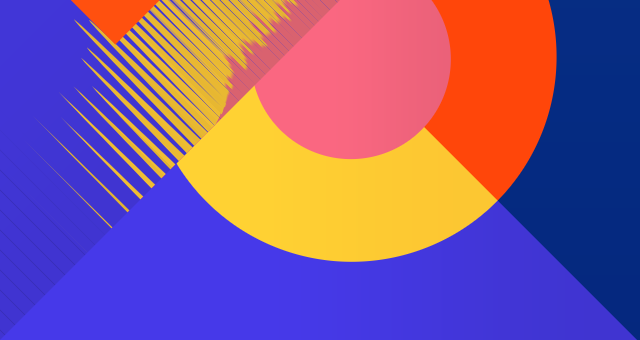
A WebGL 2 fragment shader for this background:

```glsl
#version 300 es
precision highp float;

uniform vec2 u_resolution;
out vec4 outColor;

// Lengths are in canvas heights
#define DISC_CENTER vec2(1.034, 0.833)
#define DISC_RADIUS 0.603
#define CORE_CENTER vec2(1.032, 0.826)
#define CORE_RADIUS 0.294
#define RIGHT_SEAM 1.874
#define WEDGE_SIDE 0.208
#define WEDGE_BASE 0.530
#define STREAK_RATE 18.5
#define STREAK_CROWDING 14.0
#define STREAK_LENGTH 0.53
#define PINK_REACH 0.17

const vec3 VIOLET = vec3(0.275, 0.225, 0.915);
const vec3 DEEP_VIOLET = vec3(0.250, 0.205, 0.820);
const vec3 NAVY = vec3(0.020, 0.165, 0.505);
const vec3 YELLOW = vec3(1.000, 0.825, 0.200);
const vec3 AMBER = vec3(0.990, 0.780, 0.195);
const vec3 ORANGE = vec3(1.000, 0.275, 0.040);
const vec3 PINK = vec3(0.980, 0.405, 0.505);
const vec3 OCHRE = vec3(0.915, 0.725, 0.195);
const vec3 ROSE = vec3(0.850, 0.385, 0.435);
const vec3 MAUVE = vec3(0.680, 0.530, 0.500);

float hash(float n) {
  return fract(sin(n * 91.345) * 4758.54);
}

// Coverage of the negative side of a distance
float fill(float dist, float pixel) {
  return clamp(0.5 - dist / pixel, 0.0, 1.0);
}

// Coverage of a band, kept faint when thinner than a pixel
float band(float offset, float halfWidth, float pixel) {
  float faint = clamp(2.0 * halfWidth / pixel, 0.0, 1.0);
  return fill(abs(offset) - halfWidth, pixel) * faint;
}

// Tapered strands rising from the left seam; away is measured off the seam
vec3 streaks(float along, float away, float pixel) {
  vec3 color = mix(DEEP_VIOLET, VIOLET, 0.25 * smoothstep(0.1, 0.9, away));

  // Faint dark hairlines at the sparse end
  float hair = along * 17.0;
  float sparse = 1.0 - smoothstep(-0.55, -0.3, along);
  color *= 1.0 - 0.18 * sparse * band(fract(hair) - 0.5, 0.025, 17.0 * pixel);

  // Cells crowd together towards the upper right
  float s = max(along, -0.6);
  float phase = STREAK_RATE * s + STREAK_CROWDING * s * s + 0.18;
  float rate = STREAK_RATE + 2.0 * STREAK_CROWDING * s;
  float id = floor(phase);
  float density = pow(smoothstep(-0.55, 0.4, s), 1.5);
  float reach = STREAK_LENGTH + 0.9 * max(s, 0.0) + 0.14 * (hash(id) - 0.5);
  float taper = clamp(1.0 - away / reach, 0.0, 1.0);
  float halfWidth = 0.54 * density * mix(taper, sqrt(taper), density);
  float strand = band(fract(phase) - 0.5, halfWidth, rate * pixel);

  // Fine fibres vary the tint and the ragged pink edge
  float fibre = phase * 2.3;
  float tone = hash(floor(fibre) + 40.0);
  float pinkEnd = PINK_REACH * smoothstep(0.25, 0.6, s) * (0.55 + 0.9 * tone);
  vec3 tint = OCHRE * (0.97 + 0.06 * tone);
  float dull = step(0.76, tone) * smoothstep(0.2, 0.5, s);
  float dullWidth = 0.32 * smoothstep(0.0, 0.45, away);
  tint = mix(tint, MAUVE, 0.75 * dull * band(fract(fibre) - 0.5, dullWidth, 2.3 * rate * pixel));
  tint = mix(tint, ROSE, 1.0 - smoothstep(pinkEnd * 0.75, pinkEnd + 0.001, away));
  return mix(color, tint, strand);
}

void main() {
  vec2 p = gl_FragCoord.xy / u_resolution.y;
  float pixel = 1.0 / u_resolution.y;
  float diagonalPixel = 1.414 * pixel;
  float along = p.x + p.y - 1.0;
  float away = p.y - p.x;

  // Floor and right field
  float rightSide = fill(RIGHT_SEAM - p.x - p.y, diagonalPixel);
  vec3 ground = mix(VIOLET, DEEP_VIOLET, smoothstep(0.7, 1.8, p.x));
  vec3 navy = NAVY + vec3(0.005, 0.02, 0.02) * (p.y - 0.5);
  vec3 color = mix(ground, navy, rightSide);

  // Two-tone disc and its core
  vec3 gold = mix(YELLOW, AMBER, smoothstep(0.6, 1.4, p.x));
  vec3 disc = mix(gold, ORANGE, rightSide);
  color = mix(color, disc, fill(distance(p, DISC_CENTER) - DISC_RADIUS, pixel));
  vec3 core = PINK * (1.0 - 0.06 * smoothstep(0.95, 1.35, p.x));
  color = mix(color, core, fill(distance(p, CORE_CENTER) - CORE_RADIUS, pixel));

  // Streaked field with the corner wedge
  vec3 field = streaks(along, max(away, 0.0), diagonalPixel);
  float wedge = max(WEDGE_SIDE - along, WEDGE_BASE - away);
  field = mix(field, ORANGE + vec3(0.0, 0.04, 0.02), fill(wedge, diagonalPixel));
  color = mix(color, field, fill(-away, diagonalPixel));

  outColor = vec4(color, 1.0);
}
```
